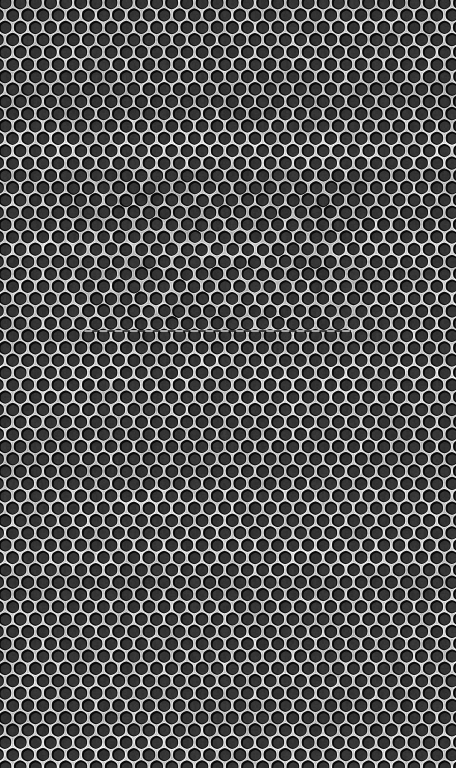
Give the GLSL for this pattern, as a WebGL 1 fragment shader.

```glsl
precision highp float;

uniform vec2 u_resolution;

// Mesh layout; lengths are in column pitches
const float COLUMNS = 30.1;
const float ROWS = 62.3;
const float ROW_PITCH = 0.811;
const vec2 PHASE = vec2(0.33, 0.216);
const float HOLE_RADIUS = 0.429;
const float FLOOR_RADIUS = 0.332;
const vec2 FLOOR_SHIFT = vec2(0.035, 0.04);
const float HEX_AMOUNT = 0.3;
const float EDGE_PIXELS = 0.65;

// Tones
const float RIM = 0.88;
const float JUNCTION = 0.72;
const float SHADOW = 0.035;
const float HOLE_FLOOR = 0.205;

// Wear and variation
const float JITTER = 0.01;
const float PATCH_JITTER = 0.035;
const float ROW_RADIUS_DRIFT = 0.016;
const float ROW_TONE_DRIFT = 0.08;
const float POLISH = 0.14;
const vec2 PATCH_MIN = vec2(0.15, 0.57);
const vec2 PATCH_MAX = vec2(0.80, 0.77);
const vec2 SEAM_SPAN = vec2(0.185, 0.77);
const float SEAM_Y = 0.569;
const float SEAM_HALF_WIDTH = 0.0012;
const vec2 GRAIN = vec2(304.0, 512.0);

float hash(vec2 p) {
  vec3 q = fract(vec3(p.xyx) * 0.1031);
  q += dot(q, q.yzx + 33.33);
  return fract((q.x + q.y) * q.z);
}

float noise(vec2 p) {
  vec2 i = floor(p);
  vec2 f = fract(p);
  f = f * f * (3.0 - 2.0 * f);
  float low = mix(hash(i), hash(i + vec2(1.0, 0.0)), f.x);
  float high = mix(hash(i + vec2(0.0, 1.0)), hash(i + vec2(1.0)), f.x);
  return mix(low, high, f.y);
}

// Circle blended with a pointed-top hexagon
float roundHex(vec2 p) {
  vec2 a = abs(p);
  float hex = max(a.x, dot(a, vec2(0.5, 0.866)));
  return mix(length(p), hex * 1.05, HEX_AMOUNT);
}

float boxMask(vec2 p, vec2 lo, vec2 hi, float softness) {
  vec2 inside = smoothstep(lo - softness, lo + softness, p)
              * (1.0 - smoothstep(hi - softness, hi + softness, p));
  return inside.x * inside.y;
}

// x: distance from the nearest hole's centre, y: same for its lit floor, z: hole tone
vec3 nearestHole(vec2 grid, float jitter) {
  vec3 nearest = vec3(10.0);
  for (int k = 0; k < 2; k++) {
    float row = floor(grid.y) + float(k);
    float shift = PHASE.x + 0.5 * mod(row, 2.0);
    vec2 cell = vec2(floor(grid.x - shift + 0.5), row);
    vec2 id = cell + 17.0;
    vec2 offset = (vec2(hash(id), hash(id + 53.7)) - 0.5) * 2.0 * jitter;
    vec2 p = grid - cell - vec2(shift, 0.0);
    p.y *= ROW_PITCH;
    p -= offset;
    float size = 1.0 + (hash(id + 91.3) - 0.5) * 2.0 * jitter;
    float d = roundHex(p) / size;
    if (d < nearest.x) {
      nearest = vec3(d, roundHex(p - FLOOR_SHIFT), hash(id + 11.9));
    }
  }
  return nearest;
}

void main() {
  vec2 uv = gl_FragCoord.xy / u_resolution;
  float pixel = COLUMNS / u_resolution.x;
  float soft = EDGE_PIXELS * pixel;
  vec2 grid = vec2(uv.x * COLUMNS, (1.0 - uv.y) * ROWS - PHASE.y);

  // Slight drift from row to row
  float drift = noise(vec2(3.5, grid.y * 0.7 + 20.0)) - 0.5;

  // Perforated sheet over a recessed floor
  float worn = boxMask(uv, PATCH_MIN, PATCH_MAX, 0.02);
  vec3 hole = nearestHole(grid, mix(JITTER, PATCH_JITTER, worn));
  float grain = hash(floor(uv * GRAIN)) - 0.5;
  float weave = noise(uv * GRAIN * vec2(0.6, 0.15)) - 0.5;
  float floorTone = HOLE_FLOOR + 0.02 * (hole.z - 0.5) + 0.025 * grain + 0.025 * weave;
  float floorMask = 1.0 - smoothstep(-soft, soft, hole.y - FLOOR_RADIUS);
  float recess = mix(SHADOW, floorTone, floorMask);

  // Bright rims, duller junctions and uneven polish
  float polish = noise(uv * vec2(45.0, 75.0)) - 0.5;
  float radius = HOLE_RADIUS - ROW_RADIUS_DRIFT * drift;
  float metal = mix(RIM, JUNCTION, smoothstep(0.46, 0.54, hole.x));
  metal += ROW_TONE_DRIFT * drift + POLISH * polish + 0.06 * grain - 0.03 * worn;
  float metalMask = smoothstep(-soft, soft, hole.x - radius);
  float tone = mix(recess, metal, metalMask);

  // Broken horizontal seam with bright dashes
  float seamSoft = 0.6 / u_resolution.y;
  float seam = 1.0 - smoothstep(SEAM_HALF_WIDTH - seamSoft, SEAM_HALF_WIDTH + seamSoft, abs(uv.y - SEAM_Y));
  seam *= step(SEAM_SPAN.x, uv.x) * step(uv.x, SEAM_SPAN.y);
  float dashDistance = abs(fract(grid.x - PHASE.x) - 0.5);
  float dash = 1.0 - smoothstep(0.26 - pixel, 0.26 + pixel, dashDistance);
  tone = mix(tone, mix(SHADOW, RIM, dash), seam * 0.75);

  gl_FragColor = vec4(vec3(clamp(tone, 0.0, 1.0)), 1.0);
}
```
